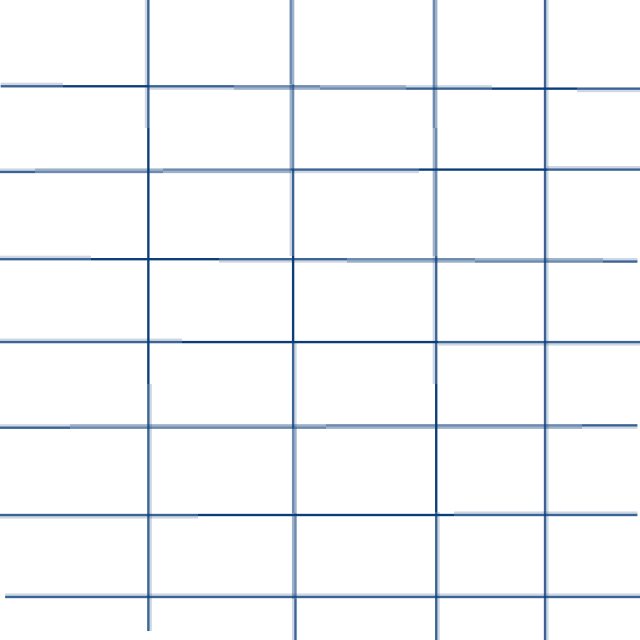
Reproduce this pattern procedurally as a WebGL 1 fragment shader.

```glsl
precision highp float;

uniform vec2 u_resolution;

const int ROWS = 7;
const int COLUMNS = 4;
const float STROKE = 0.0037;     // thickness of one stroke strip
const float DRIFT_STEPS = 5.0;   // steps taken to drift by one strip
const vec3 PAPER = vec3(1.0);
const vec3 INK = vec3(0.04, 0.24, 0.48);

// Share of a pixel covered by a strip whose centre lies at distance d
float stripCoverage(float d, float pixel) {
  float high = min(d + 0.5 * pixel, 0.5 * STROKE);
  float low = max(d - 0.5 * pixel, -0.5 * STROKE);
  return clamp((high - low) / pixel, 0.0, 1.0);
}

// Slightly tilted stroke that drifts in small steps, its ink shared by two strips.
// line: centre where ink is solid, start of that run, signed run length,
// trimmed end (positive trims the far end, negative the near end)
float strokeInk(float along, float across, vec4 line, float pixel) {
  float steps = floor((along - line.y) / abs(line.z)) * sign(line.z);
  float drift = steps / DRIFT_STEPS;
  float strip = floor(drift + 0.001);
  float share = clamp(drift - strip, 0.0, 1.0);
  float d = across - line.x - strip * STROKE;
  float ink = mix(stripCoverage(d, pixel), stripCoverage(d - STROKE, pixel), share);

  float nearEnd = max(-line.w, 0.0);
  float farEnd = 1.0 - max(line.w, 0.0);
  float inside = min(along - nearEnd, farEnd - along);
  return ink * clamp(inside / pixel + 0.5, 0.0, 1.0);
}

void main() {
  vec2 uv = gl_FragCoord.xy / u_resolution;
  vec2 pixel = 1.0 / u_resolution;

  // Horizontal strokes, top to bottom
  vec4 rows[ROWS];
  rows[0] = vec4(0.8652, 0.098, -0.134, -0.001);
  rows[1] = vec4(0.7350, 0.655, 0.2, 0.0);
  rows[2] = vec4(0.5950, 0.142, -0.2, 0.004);
  rows[3] = vec4(0.4655, 0.285, -0.4, 0.0);
  rows[4] = vec4(0.3354, 1.310, 0.4, 0.004);
  rows[5] = vec4(0.1953, 0.310, 0.4, 0.004);
  rows[6] = vec4(0.0672, -5.0, 4.0, -0.008);

  // Vertical strokes, left to right
  vec4 columns[COLUMNS];
  columns[0] = vec4(0.2318, 0.400, -0.4, -0.014);
  columns[1] = vec4(0.4580, 0.466, -0.134, 0.0);
  columns[2] = vec4(0.6816, 0.200, -0.2, 0.0);
  columns[3] = vec4(0.8516, -5.0, 4.0, 0.0);

  // Overlapping strokes deepen where they cross
  float bare = 1.0;
  for (int i = 0; i < ROWS; i++) {
    bare *= 1.0 - strokeInk(uv.x, uv.y, rows[i], pixel.y);
  }
  for (int i = 0; i < COLUMNS; i++) {
    bare *= 1.0 - strokeInk(uv.y, uv.x, columns[i], pixel.x);
  }

  gl_FragColor = vec4(mix(INK, PAPER, bare), 1.0);
}
```
